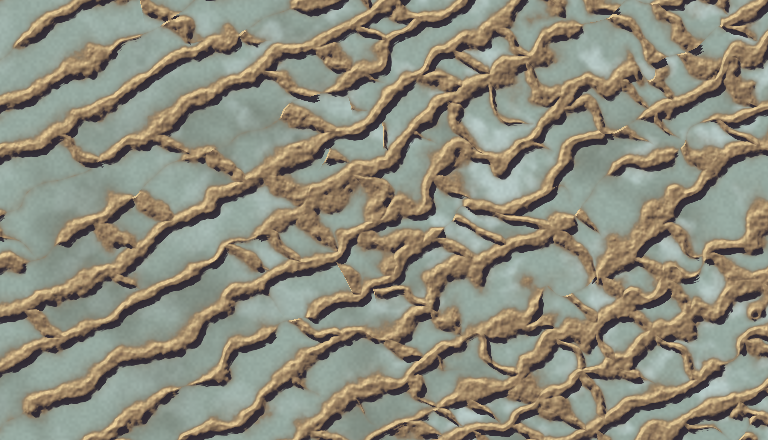
Give the GLSL for this texture, as a WebGL 2 fragment shader.

```glsl
#version 300 es
precision highp float;
// Aerial view of wavy sand dune ridges joining into a network over pale, blue-grey flats.

uniform vec2 u_resolution;
out vec4 fragColor;

// Layout, in units of the canvas height
const float RIDGE_ANGLE = 0.53;
const float RIDGE_SPACING = 0.108;
const float RIDGE_WIDTH = 0.0195;
const float LINK_SPACING = 0.105;
const float LINK_WIDTH = 0.017;
const float DUNE_HEIGHT = 0.0125;
const float DUNE_RAMP = 0.015;
const float BUMP_HEIGHT = 0.0065;

// Light
const vec2 LIGHT_DIR = vec2(-0.6, 0.8);
const float SUN_SLOPE = 0.5;

// Colours
const vec3 FLAT_BLUE = vec3(0.59, 0.665, 0.63);
const vec3 FLAT_DIM = vec3(0.50, 0.55, 0.51);
const vec3 FLAT_SALT = vec3(0.73, 0.80, 0.79);
const vec3 DUST = vec3(0.53, 0.50, 0.43);
const vec3 SAND = vec3(0.58, 0.48, 0.365);
const vec3 SAND_LIT = vec3(0.86, 0.76, 0.57);
const vec3 SAND_LEE = vec3(0.38, 0.31, 0.26);
const vec3 SHADOW = vec3(0.17, 0.15, 0.19);

float hash(vec2 p) {
    vec3 q = fract(vec3(p.xyx) * 0.1031);
    q += dot(q, q.yzx + 33.33);
    return fract((q.x + q.y) * q.z);
}

float noise(vec2 p) {
    vec2 cell = floor(p);
    vec2 f = fract(p);
    f = f * f * (3.0 - 2.0 * f);
    float low = mix(hash(cell), hash(cell + vec2(1.0, 0.0)), f.x);
    float high = mix(hash(cell + vec2(0.0, 1.0)), hash(cell + 1.0), f.x);
    return mix(low, high, f.y);
}

float fbm(vec2 p) {
    float sum = 0.0;
    float gain = 0.5;
    for (int i = 0; i < 3; i++) {
        sum += gain * noise(p);
        p = mat2(1.6, 1.2, -1.2, 1.6) * p + 7.3;
        gain *= 0.5;
    }
    return sum / 0.875;
}

// How tangled the ridges are: calm at the left, a network at the right
float tangle(vec2 p) {
    return smoothstep(0.55, 1.1, p.x + 0.25 * p.y + 0.4 * (noise(p * 4.0 + 3.0) - 0.5));
}

// Signed distance into the dunes, positive on sand
float duneDepth(vec2 p) {
    float t = tangle(p);
    vec2 bend = vec2(fbm(p * 5.0 + 11.0), fbm(p * 5.0 + 47.0)) - 0.5;
    vec2 scallop = vec2(noise(p * 21.0 + 5.0), noise(p * 21.0 + 71.0)) - 0.5;
    float fray = fbm(p * 48.0 + 90.0) - 0.5;
    vec2 q = p + bend * mix(0.09, 0.16, t) + scallop * mix(0.026, 0.045, t);

    // Ridge coordinates: along and across
    vec2 along = vec2(cos(RIDGE_ANGLE), sin(RIDGE_ANGLE));
    float u = dot(q, along);
    float phase = dot(q, vec2(-along.y, along.x)) / RIDGE_SPACING + 20.0;
    float row = floor(phase);
    float f = phase - row;

    // Long ridges, thinned out in places
    float gap = smoothstep(0.16, 0.36, noise(vec2(u * 7.0, floor(phase + 0.5) * 5.7)));
    float ridgeWidth = RIDGE_WIDTH * mix(-0.2, 1.0, gap) * (1.0 + 0.12 * t);
    float ridge = ridgeWidth - min(f, 1.0 - f) * RIDGE_SPACING;

    // Links and spurs that hang from the ridge above
    float v = u / LINK_SPACING + hash(vec2(row, 3.0)) * 9.0 + 0.45 * f + 40.0;
    vec2 id = vec2(floor(v), row);
    float present = step(hash(id + 17.0), mix(0.22, 0.78, t));
    float reach = mix(0.35, 1.6, hash(id + 59.0));
    float taper = clamp((reach - (1.0 - f)) * 2.5, -1.0, 1.0);
    float link = LINK_WIDTH * taper - abs(fract(v) - 0.5) * LINK_SPACING * 0.9;
    link = mix(-0.05, link, present);

    return max(ridge, link) + fray * 0.013;
}

float terrain(vec2 p) {
    float depth = duneDepth(p);
    float rise = smoothstep(0.0, DUNE_RAMP, depth);
    float bumps = 0.65 * noise(p * 62.0) + 0.35 * noise(p * 125.0 + 31.0);
    return rise * (DUNE_HEIGHT + BUMP_HEIGHT * (2.0 * bumps - 1.0));
}

void main() {
    vec2 p = gl_FragCoord.xy / u_resolution.y;
    float pixel = 1.0 / u_resolution.y;
    float depth = duneDepth(p);
    float height = terrain(p);
    float t = tangle(p);

    // Flats with salt patches and dust blown around the dunes
    float patches = fbm(p * 6.0 + 23.0);
    vec3 ground = mix(FLAT_DIM, FLAT_BLUE, smoothstep(0.25, 0.6, patches + 0.15 * t));
    float salt = smoothstep(0.5, 0.75, fbm(p * 13.0 + 61.0)) * mix(0.25, 0.9, t);
    ground = mix(ground, FLAT_SALT, salt);
    ground = mix(ground, DUST, 0.8 * exp(min(depth, 0.0) / 0.008));
    ground *= 0.97 + 0.06 * noise(p * 150.0);

    // Sand lit by its slope towards the sun
    float stride = 0.004;
    float slope = (height - terrain(p + LIGHT_DIR * stride)) / stride;
    vec3 sand = mix(SAND, SAND_LIT, clamp(slope * 0.75, 0.0, 1.0));
    sand = mix(sand, SAND_LEE, clamp(-slope * 1.3, 0.0, 1.0));
    sand *= 0.92 + 0.16 * noise(p * 190.0 + 13.0);
    vec3 color = mix(ground, sand, smoothstep(-0.001 - pixel, 0.003 + pixel, depth));

    // Cast shadow along the lee edges
    float cover = 0.0;
    for (int i = 1; i <= 3; i++) {
        float reach = 0.0055 * float(i);
        cover = max(cover, terrain(p + LIGHT_DIR * reach) - height - SUN_SLOPE * reach);
    }
    color = mix(color, SHADOW, 0.92 * smoothstep(0.0003, 0.0036, cover));
    fragColor = vec4(color, 1.0);
}
```
